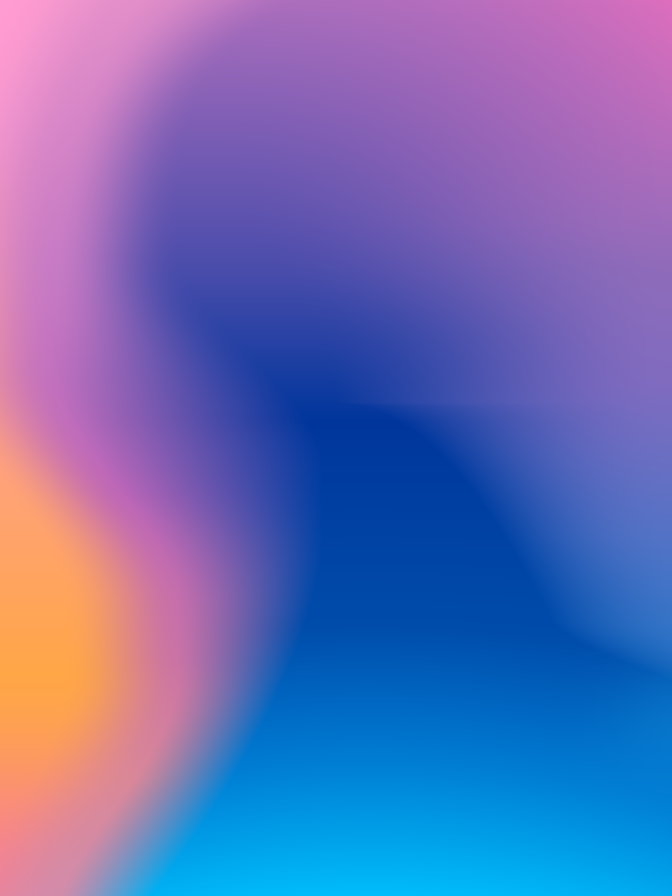
Write a WebGL 1 fragment shader that draws this background.

```glsl
precision highp float;
// A soft abstract gradient: a warm glow on the left, a dark blue hill rising
// from a cyan floor, and a violet haze on the right. Each row blends four
// vertical colour ramps across edges whose positions curve with the height.

uniform vec2 u_resolution;

// Linear progress from a to b, clamped to 0..1.
float span(float a, float b, float v) {
  return clamp((v - a) / (b - a), 0.0, 1.0);
}

// Pink at the top, orange below the middle, coral at the floor.
vec3 warmRamp(float d) {
  vec3 c = mix(vec3(1.0, 0.61, 0.82), vec3(1.0, 0.65, 0.28), span(0.15, 0.75, d));
  return mix(c, vec3(0.97, 0.50, 0.58), smoothstep(0.75, 1.0, d));
}

// Rose fringe between the warm glow and the blue.
vec3 roseRamp(float d) {
  vec3 c = mix(vec3(0.89, 0.56, 0.79), vec3(0.78, 0.48, 0.77), span(0.0, 0.30, d));
  c = mix(c, vec3(0.74, 0.40, 0.72), span(0.30, 0.55, d));
  c = mix(c, vec3(0.79, 0.45, 0.65), span(0.55, 0.74, d));
  c = mix(c, vec3(0.85, 0.53, 0.60), span(0.74, 0.87, d));
  return mix(c, vec3(0.82, 0.55, 0.67), span(0.87, 1.0, d));
}

// Violet through indigo and deep blue to cyan.
vec3 coreRamp(float d) {
  vec3 c = mix(vec3(0.67, 0.43, 0.74), vec3(0.29, 0.30, 0.67), span(0.0, 0.30, d));
  c = mix(c, vec3(0.0, 0.21, 0.61), span(0.30, 0.47, d));
  c = mix(c, vec3(0.0, 0.30, 0.67), span(0.47, 0.70, d));
  c = mix(c, vec3(0.0, 0.49, 0.83), span(0.70, 0.85, d));
  return mix(c, vec3(0.0, 0.74, 0.98), span(0.85, 1.0, d));
}

// Orchid corner fading to lavender and steel blue.
vec3 hazeRamp(float d) {
  vec3 c = mix(vec3(0.87, 0.43, 0.74), vec3(0.56, 0.42, 0.73), span(0.0, 0.30, d));
  c = mix(c, vec3(0.50, 0.42, 0.75), span(0.30, 0.43, d));
  return mix(c, vec3(0.20, 0.47, 0.79), span(0.43, 0.72, d));
}

void main() {
  vec2 uv = gl_FragCoord.xy / u_resolution;
  float x = uv.x;
  float depth = 1.0 - uv.y;

  // Left transition: warm glow to the rose fringe, then to the core.
  float topFlare = 1.0 - span(0.0, 0.28, depth);
  float fringe = 0.075 + 0.11 * topFlare * topFlare
    + 0.19 * smoothstep(0.40, 0.68, depth) - 0.19 * smoothstep(0.75, 1.05, depth);
  float coreEdge = 0.27 + 0.18 * pow(topFlare, 3.5)
    + 0.21 * smoothstep(0.28, 0.52, depth)
    - 0.255 * pow(span(0.60, 1.0, depth), 1.6);
  float roseMix = smoothstep(fringe - 0.17, fringe + 0.01, x);
  float inward = span(fringe, coreEdge, x);
  float coreMix = mix(smoothstep(0.0, 1.0, inward), inward,
    smoothstep(0.30, 0.48, depth));
  coreMix = pow(coreMix, 1.0 + 0.2 * smoothstep(0.5, 0.7, depth));

  // Right transition: a rounded shoulder that sweeps out to the side.
  float shoulder = 0.34 + 0.16 * smoothstep(0.20, 0.45, depth)
    + 0.65 * sqrt(max(depth - 0.45, 0.0)) + 0.25 * smoothstep(0.69, 0.82, depth);
  float outward = clamp((x - shoulder) / max(1.0 - shoulder, 0.25), 0.0, 1.0);
  float hazeMix = mix(pow(outward, 2.2), smoothstep(0.0, 1.0, outward),
    span(0.0, 0.25, depth));
  hazeMix = mix(hazeMix, outward * (2.0 - outward), smoothstep(0.35, 0.52, depth));

  // The floor light bows down toward both sides, with a faint glow at right.
  float bow = 0.25 * (x - 0.55) * (x - 0.55) * smoothstep(0.5, 0.8, depth);
  vec3 core = coreRamp(depth - bow);
  vec2 sideOffset = (vec2(x, depth) - vec2(1.05, 0.79)) / vec2(0.13, 0.08);
  core += vec3(0.03, 0.10, 0.07) * exp(-dot(sideOffset, sideOffset));

  vec3 color = mix(warmRamp(depth), roseRamp(depth), roseMix);
  color = mix(color, core, coreMix);
  color = mix(color, hazeRamp(depth), hazeMix);
  gl_FragColor = vec4(color, 1.0);
}
```
